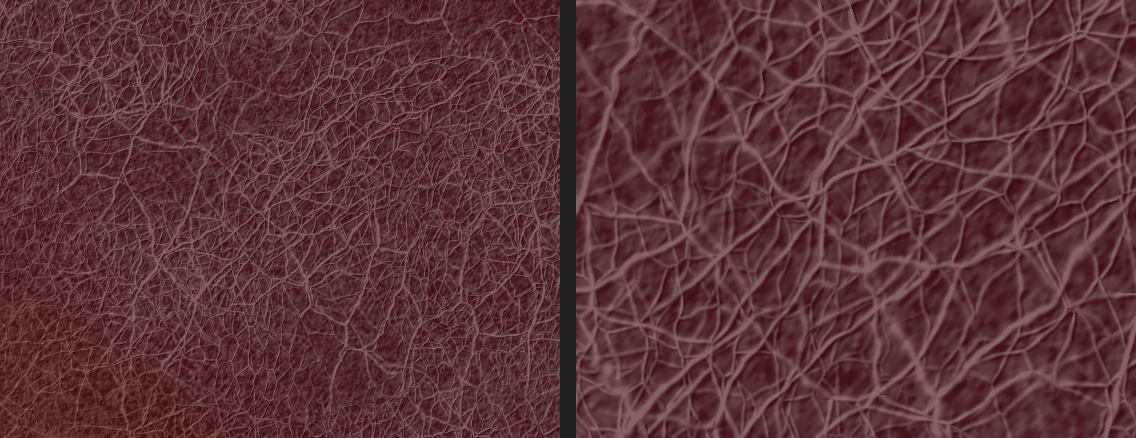
Left: the whole. Right: its middle third, enlarged.
This texture is drawn by a Shadertoy shader. Its source:

```glsl
// Worn burgundy leather: pale creases in a crossing network over a fine grain.
// Layers of warped, leaning Voronoi borders make the creases; noise makes the
// grain; a slope term lights both, and a four-colour ramp tints the result.

#define CREASE_LAYERS 6
#define CREASE_SCALE 9.0     // cells per canvas height in the coarsest layer
#define CREASE_WIDTH 0.0031  // in canvas heights
#define CREASE_LEAN 0.30     // radians from vertical, to the right
#define CREASE_TONE 0.43
#define GRAIN_SCALE 105.0
#define GRAIN_TONE 0.50
#define RELIEF 0.34
#define BASE_TONE 0.40
#define LIGHT_STEP vec2(-0.0018, 0.0016)

float hash(vec2 p) {
    return fract(sin(dot(p, vec2(127.1, 311.7))) * 43758.5453);
}

vec2 hash2(vec2 p) {
    return vec2(hash(p), hash(p + 57.3));
}

mat2 rotation(float angle) {
    float c = cos(angle), s = sin(angle);
    return mat2(c, s, -s, c);
}

float noise(vec2 p) {
    vec2 cell = floor(p), f = fract(p);
    f = f * f * (3.0 - 2.0 * f);
    float low = mix(hash(cell), hash(cell + vec2(1, 0)), f.x);
    float high = mix(hash(cell + vec2(0, 1)), hash(cell + vec2(1, 1)), f.x);
    return mix(low, high, f.y);
}

float fbm(vec2 p) {
    float sum = 0.0, weight = 0.55;
    for (int i = 0; i < 3; i++) {
        sum += weight * noise(p);
        p = rotation(0.6) * p * 2.1 + 13.7;
        weight *= 0.5;
    }
    return sum;
}

// Distance to the nearest Voronoi border, in units of p, for stretched cells
float seam(vec2 p, vec2 scale) {
    vec2 cell = floor(p * scale), f = fract(p * scale);
    vec2 first = vec2(9.0), second = vec2(9.0);
    for (int y = -1; y <= 1; y++)
    for (int x = -1; x <= 1; x++) {
        vec2 offset = vec2(x, y);
        vec2 r = offset + hash2(cell + offset) - f;
        if (dot(r, r) < dot(first, first)) {
            second = first;
            first = r;
        } else if (dot(r, r) < dot(second, second)) {
            second = r;
        }
    }
    float gap = dot(second, second) - dot(first, first);
    return 0.5 * gap / length((second - first) * scale);
}

// Crossing creases, coarse to fine, each fading in and out over the hide
float creases(vec2 p) {
    vec2 bend = vec2(fbm(p * 6.0), fbm(p * 6.0 + 31.0)) - 0.5;
    vec2 jitter = vec2(noise(p * 62.0), noise(p * 62.0 + 19.0)) - 0.5;
    vec2 warped = p + 0.075 * bend + 0.006 * jitter;
    float height = 0.0, scale = CREASE_SCALE;
    float width = CREASE_WIDTH, strength = 1.0;
    for (int i = 0; i < CREASE_LAYERS; i++) {
        float k = float(i);
        vec2 q = rotation(CREASE_LEAN + 0.9 * sin(2.4 * k)) * warped + 3.7 * k;
        float d = seam(q, scale * vec2(1.0, 0.55));
        float w = max(width, 0.8 / iResolution.y);
        float fade = smoothstep(0.25, 0.75, noise(p * 5.0 + 17.0 * k));
        float line = 0.82 * exp(-d * d / (w * w)) + 0.18 * exp(-d / (3.0 * w));
        line *= strength * fade;
        height = max(height, line) + 0.25 * min(height, line);
        scale *= 1.35;
        width *= 0.87;
        strength *= 0.91;
    }
    return height * mix(0.65, 1.08, smoothstep(0.1, 0.6, p.x + 0.4 * p.y));
}

// Fine pores, slightly drawn out along a diagonal
float grain(vec2 p) {
    vec2 q = rotation(0.75) * p * GRAIN_SCALE * vec2(1.25, 0.85);
    return 0.55 * noise(q) + 0.45 * noise(q * 1.9 + 41.0) - 0.5;
}

vec3 leatherRamp(float tone) {
    vec3 pit = vec3(0.18, 0.05, 0.06), valley = vec3(0.27, 0.08, 0.10);
    vec3 hide = vec3(0.36, 0.20, 0.22), worn = vec3(0.53, 0.39, 0.39);
    vec3 color = mix(pit, valley, smoothstep(0.0, 0.27, tone));
    color = mix(color, hide, clamp((tone - 0.27) / 0.26, 0.0, 1.0));
    return mix(color, worn, clamp((tone - 0.53) / 0.47, 0.0, 1.0));
}

void mainImage(out vec4 fragColor, in vec2 fragCoord) {
    vec2 p = fragCoord / iResolution.y;
    float crease = creases(p), pores = grain(p);

    // Slope toward the light at upper left
    vec2 lit = p + LIGHT_STEP;
    float slope = crease - creases(lit) + 0.8 * (pores - grain(lit));

    // Broad stains and the warmer lower left corner
    float stain = fbm(p * 2.6 + 5.0) - 0.48;
    float plum = smoothstep(0.1, 0.8, length(p) + 0.6 * stain);
    float tone = BASE_TONE + CREASE_TONE * crease + GRAIN_TONE * pores
               + RELIEF * slope + 0.16 * stain;
    vec3 tint = mix(vec3(1.03, 0.97, 0.90), vec3(0.99, 0.99, 1.03), plum);
    fragColor = vec4(leatherRamp(tone) * tint, 1.0);
}
```
